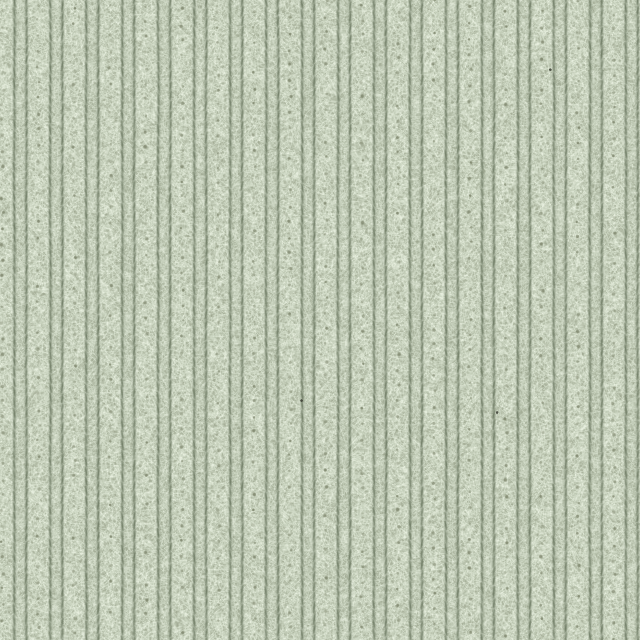
This texture is drawn by a WebGL 2 fragment shader. Its source:

```glsl
#version 300 es
precision highp float;

uniform vec2 u_resolution;
out vec4 outColor;

const vec3 SHADE = vec3(0.47, 0.50, 0.40);
const vec3 FELT = vec3(0.785, 0.825, 0.745);
const vec3 LIGHT = vec3(0.90, 0.93, 0.865);
const vec3 THREAD_SHADE = vec3(0.43, 0.48, 0.39);
const vec3 SPECK = vec3(0.20, 0.21, 0.17);

const float PITCH = 0.0562;        // distance between seam pairs
const float FIRST_PAIR = 0.0318;   // centre of the leftmost pair
const float PAIR_GAP = 0.0188;     // distance between the two seams of a pair
const float SEAM_WIDTH = 0.0030;
const float SEAM_DRIFT = 0.0012;
const float RIB_SHADE = 0.06;
const float STITCHES = 62.0;
const float STITCH_SLANT = 0.0024;
const float HOLE_ROWS = 41.0;
const float HOLE_RADIUS = 0.0040;
const float HOLE_SPREAD = 0.0082;
const int FIBRE_LAYERS = 6;
const vec2 FIBRE_SCALE = vec2(32.0, 150.0);
const float FIBRE_CONTRAST = 0.85;
const float GRAIN_CONTRAST = 0.28;

float hash(vec2 p) {
  vec3 q = fract(p.xyx * 0.1031);
  q += dot(q, q.yzx + 33.33);
  return fract((q.x + q.y) * q.z);
}

float bell(float x) {
  return exp(-x * x);
}

float corner(vec2 cell, vec2 offset) {
  float a = 6.2832 * hash(cell);
  return dot(vec2(cos(a), sin(a)), offset);
}

float gradientNoise(vec2 p) {
  vec2 i = floor(p), f = p - i;
  vec2 s = f * f * f * (f * (f * 6.0 - 15.0) + 10.0);
  vec2 e = vec2(1.0, 0.0);
  return mix(mix(corner(i, f), corner(i + e, f - e), s.x),
             mix(corner(i + e.yx, f - e.yx), corner(i + 1.0, f - 1.0), s.x), s.y);
}

// Hair-thin ridges of stretched noise, laid in several directions
float fibres(vec2 p) {
  vec2 bend = vec2(gradientNoise(p * 30.0), gradientNoise(p * 30.0 + 71.0));
  p += 0.005 * bend;
  float sum = 0.0;
  for (int i = 0; i < FIBRE_LAYERS; i++) {
    float k = float(i);
    float a = 0.35 + k * 3.1416 / float(FIBRE_LAYERS);
    vec2 q = mat2(cos(a), -sin(a), sin(a), cos(a)) * p;
    float n = gradientNoise(q * FIBRE_SCALE + 37.0 * k + 200.0);
    sum += 1.0 - smoothstep(0.02, 0.17, abs(n));
  }
  return sum / float(FIBRE_LAYERS) - 0.34;
}

// x: dark groove and slanted stitches, y: pale twisted strand
vec2 seams(vec2 p) {
  float pair = floor((p.x - FIRST_PAIR) / PITCH + 0.5);
  float x = p.x - FIRST_PAIR - pair * PITCH;
  float side = x < 0.0 ? -1.0 : 1.0;
  float id = pair * 2.0 + side * 0.5 + 40.5;
  float drift = SEAM_DRIFT * gradientNoise(vec2(p.y * 9.0, id * 3.7));
  float d = x - side * PAIR_GAP * 0.5 + drift;

  float v = p.y * STITCHES + hash(vec2(id, 5.0)) + 0.5 * gradientNoise(vec2(p.y * 25.0, id * 5.3));
  float phase = fract(v);
  float tension = 0.7 + 0.5 * hash(vec2(id, floor(v)));
  float taper = sqrt(max(sin(3.1416 * phase), 0.0));
  float offset = d - side * (phase - 0.5) * STITCH_SLANT;

  float groove = bell(d / SEAM_WIDTH);
  float dash = bell(offset / (SEAM_WIDTH * 0.5)) * taper * tension;
  float strand = bell((offset - side * 0.0034) / (SEAM_WIDTH * 0.42));
  float rib = 1.0 - smoothstep(0.008, 0.014, abs(x));
  return vec2(0.42 * groove + 0.38 * dash + RIB_SHADE * rib, strand * taper);
}

// Needle holes: a strong middle column and two fainter staggered ones
float holes(vec2 p) {
  float u = (p.x - FIRST_PAIR) / PITCH;
  float band = floor(u) + 20.0;
  float x = (fract(u) - 0.5) * PITCH;
  float dark = 0.0;
  for (int i = -1; i <= 1; i++) {
    float k = float(i);
    float v = p.y * HOLE_ROWS + hash(vec2(band, 3.0)) + 0.5 * abs(k);
    vec2 id = vec2(band * 3.0 + k, floor(v));
    vec2 jitter = vec2(hash(id + 11.0), hash(id + 47.0)) - 0.5;
    vec2 d = vec2(x - k * HOLE_SPREAD, (fract(v) - 0.5) / HOLE_ROWS) - jitter * vec2(0.004, 0.005);
    float radius = HOLE_RADIUS * mix(0.7, 1.1, hash(id + 83.0));
    float strength = mix(0.25, 0.80, hash(id + 29.0)) * (i == 0 ? 1.0 : 0.33);
    dark += strength * (1.0 - smoothstep(radius * 0.25, radius, length(d)));
  }
  return dark;
}

// Rare dark flecks caught in the felt
float specks(vec2 p) {
  vec2 cell = floor(p * 12.0);
  vec2 centre = 0.2 + 0.6 * vec2(hash(cell + 7.0), hash(cell + 19.0));
  float d = length(p * 12.0 - cell - centre) / 12.0;
  return step(0.995, hash(cell + 61.0)) * (1.0 - smoothstep(0.0012, 0.0028, d));
}

void main() {
  vec2 p = gl_FragCoord.xy / u_resolution;
  vec2 seam = seams(p);

  // Felt tone from fibres, fine grain and slight unevenness
  float tone = FIBRE_CONTRAST * fibres(p);
  tone += GRAIN_CONTRAST * gradientNoise(p * 240.0);
  tone += 0.05 * gradientNoise(p * 60.0);
  tone += 0.12 * seam.y + 0.05;
  vec3 color = tone < 0.0 ? mix(FELT, SHADE, min(-tone * 1.1, 1.0))
                          : mix(FELT, LIGHT, min(tone * 2.2, 1.0));

  // Seams, holes and flecks
  color = mix(color, THREAD_SHADE, clamp(seam.x, 0.0, 0.9));
  color = mix(color, SHADE, min(holes(p), 0.9));
  color = mix(color, SPECK, 0.8 * specks(p));
  outColor = vec4(color, 1.0);
}
```
